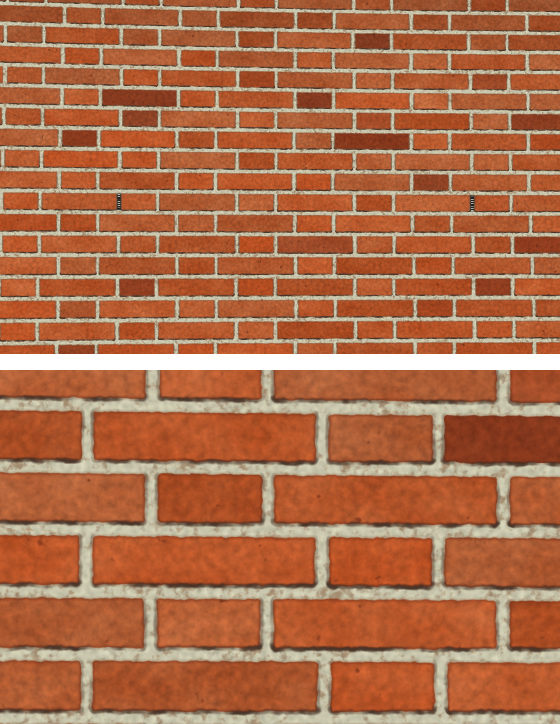
Top, the full canvas; bottom, a detail of the centre.
Give the GLSL for this texture, as a Shadertoy shader.

```glsl
vec2 hash2(vec2 p) {
    vec3 q = fract(p.xyx * vec3(0.1031, 0.1030, 0.0973));
    q += dot(q, q.yzx + 33.33);
    return fract((q.xx + q.yz) * q.zy);
}

float gradientNoise(vec2 p) {
    vec2 i = floor(p), f = fract(p);
    vec2 w = f * f * f * (f * (f * 6.0 - 15.0) + 10.0);
    vec4 corner;
    for (int n = 0; n < 4; n++) {
        vec2 o = vec2(n & 1, n >> 1);
        corner[n] = dot(hash2(i + o + 200.0) * 2.0 - 1.0, f - o);
    }
    return mix(mix(corner.x, corner.y, w.x), mix(corner.z, corner.w, w.x), w.y);
}

float fbm(vec2 p) {
    float sum = 0.0, amplitude = 1.0;
    for (int n = 0; n < 3; n++) {
        sum += amplitude * gradientNoise(p);
        p = mat2(1.6, 1.2, -1.2, 1.6) * p + 17.3;
        amplitude *= 0.55;
    }
    return sum;
}

float roundedBox(vec2 p, vec2 halfSize, float radius) {
    vec2 q = abs(p) - halfSize + radius;
    return length(max(q, 0.0)) + min(max(q.x, q.y), 0.0) - radius;
}

// Continuous course number, counted downward; courses lean and widen slightly
float courseAt(vec2 p) {
    float lean = 0.0312 * p.x - 0.013 * p.x * p.x;
    float a = 0.000117, b = 0.0362 - lean / 12.0, c = 0.0234 + lean - p.y;
    return -2.0 * c / (b + sqrt(b * b - 4.0 * a * c));
}

void mainImage(out vec4 fragColor, in vec2 fragCoord) {
    // Canvas is one unit wide, y runs down from the top
    vec2 p = vec2(fragCoord.x, iResolution.y - fragCoord.y) / iResolution.x;
    float pixel = 1.0 / iResolution.x;

    // Flemish bond: a stretcher and a header per period, shifted on every other course
    float course = courseAt(p);
    float row = floor(course + 0.5);
    float period = 0.2064 + 0.00043 * row;
    float u = (p.x - 0.495) / period + 0.016 + 0.5 * mod(row + 1.0, 2.0);
    u += (hash2(vec2(row + 40.0, 3.0)).x - 0.5) * 0.022;
    float cell = floor(u), f = u - cell;
    float header = step(0.67, f);
    vec2 id = vec2(cell * 2.0 + header + 60.0, row + 30.0);
    vec2 rnd = hash2(id), rnd2 = hash2(id + 71.0);

    // Brick outline with ragged edges
    vec2 local = vec2((f - mix(0.3345, 0.836, header)) * period, (course - row) * 0.0375);
    vec2 halfSize = vec2(mix(0.3185, 0.149, header) * period, 0.0149);
    halfSize -= vec2(0.0008, 0.0006) * rnd2;
    float d = roundedBox(local, halfSize, 0.002);
    d += 0.0011 * fbm(p * 110.0) + 0.0005 * gradientNoise(p * 300.0);
    float brickMask = 1.0 - smoothstep(-pixel, pixel, d);

    float blotch = fbm(p * vec2(22.0, 34.0));
    float grain = fbm(p * 170.0);

    // Fired clay: paler near the top, redder near the bottom
    vec3 clay = vec3(0.70, 0.30, 0.13), paleClay = vec3(0.71, 0.40, 0.24);
    vec3 burntClay = vec3(0.45, 0.18, 0.10), shadow = vec3(0.25, 0.17, 0.13);
    float paleness = rnd.x * 0.75 + blotch * 0.45 + 0.20 - p.y * 0.55;
    vec3 brick = mix(clay, paleClay, clamp(paleness, 0.0, 1.0));
    brick = mix(brick, burntClay, 0.65 * smoothstep(0.88, 0.98, rnd.y));
    brick *= 0.94 + 0.12 * rnd2.x + 0.20 * grain + 0.08 * blotch;
    brick *= mix(0.88, 1.0, smoothstep(0.0, 0.18, p.y));
    brick = mix(brick, burntClay * 0.8, 0.6 * smoothstep(0.48, 0.75, fbm(p * 85.0 + 9.0)));
    brick = mix(brick, burntClay, 0.45 * smoothstep(-0.0025, 0.0, d));

    // Sandy mortar
    vec3 mortar = mix(vec3(0.64, 0.55, 0.44), vec3(0.79, 0.78, 0.68),
                      smoothstep(-0.65, 0.05, grain + 0.5 * blotch));
    mortar *= 1.0 + 0.16 * gradientNoise(p * 260.0);
    mortar = mix(mortar, vec3(0.64, 0.55, 0.44), 0.5 * smoothstep(0.002, 0.0, d));

    // Narrow shadow under the lower edge, fainter at the sides
    vec3 color = mix(mortar, brick, brickMask);
    float lower = smoothstep(0.009, 0.014, local.y);
    float side = smoothstep(-0.002, 0.001, abs(local.x) - halfSize.x);
    float edge = 1.0 - smoothstep(0.0003, 0.0022, abs(d - 0.0004));
    float broken = smoothstep(-0.5, 0.3, fbm(p * 60.0 + 31.0));
    color = mix(color, shadow, edge * broken * max(0.9 * lower, 0.4 * side));

    // Slotted vents in every third upright joint of one course
    float ventRow = 1.0 - step(0.5, abs(row - 9.0));
    float ventCell = 1.0 - step(0.5, abs(mod(cell, 3.0) - 1.0));
    vec2 ventPos = vec2((f - 0.67) * period, local.y);
    float vent = 1.0 - smoothstep(-pixel, pixel, roundedBox(ventPos, vec2(0.0037, 0.0145), 0.0006));
    float slat = smoothstep(0.1, 0.7, cos(ventPos.y * 1950.0))
               * (1.0 - smoothstep(0.0018, 0.0032, abs(ventPos.x)));
    vec3 ventColor = mix(vec3(0.14, 0.12, 0.11), vec3(0.70, 0.69, 0.62), slat);
    color = mix(color, ventColor, vent * ventRow * ventCell);

    fragColor = vec4(clamp(color, 0.0, 1.0), 1.0);
}
```
